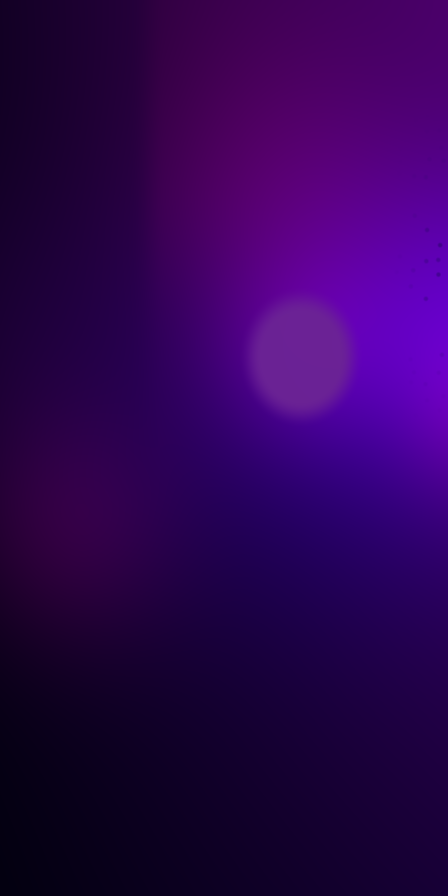
Give the GLSL for this background, as a WebGL 1 fragment shader.

```glsl
precision highp float;
// Dark violet backdrop with blurred coloured lights and one soft pale orb.

uniform vec2 u_resolution;

float hash(vec2 cell) {
  return fract(sin(dot(cell, vec2(127.1, 311.7))) * 43758.5);
}

// Elliptical Gaussian light, 1 at its centre.
float glow(vec2 p, vec2 center, vec2 radius) {
  vec2 d = (p - center) / radius;
  return exp(-dot(d, d));
}

// Sparse dark specks, one jittered dot in some grid cells.
float specks(vec2 p) {
  vec2 grid = p * 32.0;
  vec2 cell = floor(grid);
  float seed = hash(cell);
  vec2 center = 0.3 + 0.4 * vec2(hash(cell + 7.3), hash(cell + 19.1));
  float dot_mask = 1.0 - smoothstep(0.06, 0.24, length(fract(grid) - center));
  return dot_mask * step(0.6, seed) * seed;
}

void main() {
  // Width spans 0 to 1, height spans 0 to 2.
  vec2 uv = gl_FragCoord.xy / u_resolution;
  vec2 p = uv * vec2(1.0, 2.0);

  // Base gradient between the four corners.
  vec3 bottom = mix(vec3(0.01, 0.0, 0.06), vec3(0.09, 0.0, 0.21), uv.x);
  vec3 top = mix(vec3(0.07, 0.0, 0.14), vec3(0.28, 0.0, 0.40), uv.x);
  vec3 color = mix(bottom, top, uv.y);

  // Broad blue and violet lights on the right.
  color += vec3(0.0, 0.0, 0.16) * glow(p, vec2(0.75, 1.05), vec2(0.60, 0.50));
  color += vec3(0.12, 0.0, 0.33) * glow(p, vec2(1.08, 1.27), vec2(0.36, 0.36));
  color += vec3(0.13, 0.0, 0.03) * glow(p, vec2(1.05, 1.08), vec2(0.16, 0.20));

  // Magenta haze above the orb, with a faint vertical edge on its left.
  float edge = smoothstep(0.29, 0.37, p.x);
  color += vec3(0.15, 0.0, 0.10) * glow(p, vec2(0.63, 1.52), vec2(0.34, 0.40))
         * mix(0.6, 1.0, edge);
  color += vec3(0.03, 0.0, 0.01) * edge * smoothstep(1.25, 1.60, p.y)
         * (1.0 - smoothstep(0.4, 0.9, p.x));

  // Dim violet and wine lights on the left.
  color += vec3(0.05, 0.0, 0.06) * glow(p, vec2(0.0, 1.20), vec2(0.35, 0.40));
  color += vec3(0.13, 0.0, 0.08) * glow(p, vec2(0.16, 0.82), vec2(0.25, 0.27));

  // Specks near the right border.
  float speck_area = smoothstep(0.86, 1.0, p.x)
                   * glow(p, vec2(1.0, 1.40), vec2(0.30, 0.20));
  color = mix(color, vec3(0.14, 0.02, 0.40), 0.6 * speck_area * specks(p));

  // Orb with a halo and a feathered rim.
  vec2 orb_center = vec2(0.672, 1.203);
  color += vec3(0.11, 0.0, 0.12) * glow(p, orb_center, vec2(0.21, 0.22));
  float orb_distance = length((p - orb_center) / vec2(0.125, 0.142));
  float orb = 1.0 - smoothstep(0.70, 1.12, orb_distance);
  color = mix(color, vec3(0.42, 0.14, 0.58), 0.95 * orb);

  gl_FragColor = vec4(color, 1.0);
}
```
